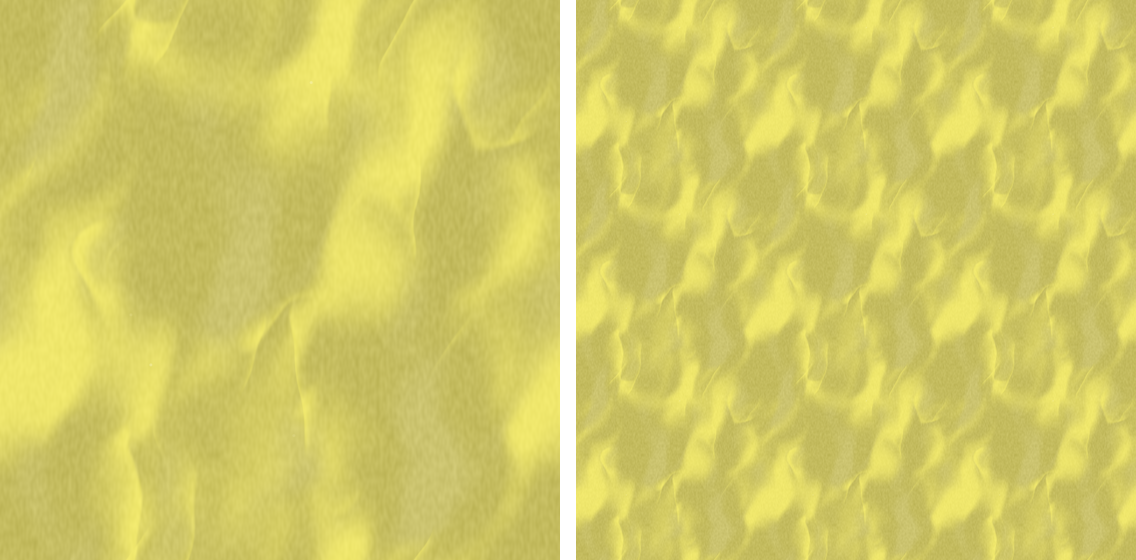
Left: one tile. Right: repeated 3 by 3.
This texture is drawn by a Shadertoy shader. Its source:

```glsl
// Softly crumpled yellow paper with diagonal folds and fine upright fibres, tiling.

const float TAU = 6.2831853;
const vec3 SHADE_COLOR = vec3(0.766, 0.734, 0.368);
const vec3 LIGHT_COLOR = vec3(0.940, 0.907, 0.425);
const vec3 PALE_COLOR  = vec3(0.820, 0.790, 0.480);
const vec3 SPECK_COLOR = vec3(0.970, 0.950, 0.700);

// Fold normals in whole numbers, so that leaning noise still tiles
const vec2 DIAGONAL = vec2(1.0, -1.0);
const vec2 STEEP    = vec2(2.0, -1.0);
const vec2 MIDWAY   = vec2(3.0, -2.0);

float hash(vec2 p) {
    return fract(sin(dot(p, vec2(127.1, 311.7))) * 43758.5453);
}

// Whole cell number within the period, safe against rounding
vec2 wrapCell(vec2 cell, vec2 period) {
    return floor(mod(cell + 0.5, period));
}

// Slope contribution of one lattice corner
float corner(vec2 cell, vec2 offset, vec2 period, float seed) {
    float angle = TAU * hash(wrapCell(cell, period) + seed);
    return dot(vec2(cos(angle), sin(angle)), offset);
}

// Gradient noise around zero that repeats once per unit of p;
// the seed also shifts the lattice away from the canvas edges
float wrapNoise(vec2 p, vec2 period, float seed) {
    vec2 q = p * period + fract(seed);
    vec2 cell = floor(q);
    vec2 f = q - cell;
    vec2 w = f * f * f * (f * (f * 6.0 - 15.0) + 10.0);
    vec2 e = vec2(1.0, 0.0);
    float low  = mix(corner(cell, f, period, seed),
                     corner(cell + e.xy, f - e.xy, period, seed), w.x);
    float high = mix(corner(cell + e.yx, f - e.yx, period, seed),
                     corner(cell + e.xx, f - e.xx, period, seed), w.x);
    return mix(low, high, w.y);
}

// Coordinates across and along the folds
vec2 lean(vec2 p, vec2 normal) {
    return vec2(dot(p, normal), p.x + p.y);
}

vec2 warp(vec2 p, float period, float amount, float seed) {
    return p + amount * vec2(wrapNoise(p, vec2(period), seed),
                             wrapNoise(p, vec2(period), seed + 7.3));
}

// Bright crease: crisp on one side, fading away on the other
float crease(float n, float edge, float fade) {
    return smoothstep(-edge, edge, n) * exp(-max(n, 0.0) / fade);
}

// Folds of several sizes, pushed sideways so some flanks steepen
float folds(vec2 p) {
    float push = wrapNoise(lean(p, STEEP), vec2(3.0, 3.0), 3.4);
    vec2 q = p + vec2(0.06, -0.04) * push;
    float broad = wrapNoise(lean(q, MIDWAY), vec2(1.0, 2.0), 19.6);
    float diagonal = wrapNoise(lean(q, DIAGONAL), vec2(4.0, 2.0), 11.7);
    float steep = wrapNoise(lean(q, STEEP), vec2(3.0, 2.0), 23.4);
    float narrow = wrapNoise(lean(q, MIDWAY), vec2(3.0, 4.0), 37.3);
    float dents = wrapNoise(lean(q, STEEP), vec2(7.0, 7.0), 31.3);
    return 0.32 * broad + 0.42 * diagonal + 0.46 * steep + 0.26 * narrow + 0.13 * dents;
}

// Creases that only show in a few places
float creases(vec2 p) {
    float wide = wrapNoise(lean(p, STEEP), vec2(2.0, 2.0), 41.3);
    float thin = wrapNoise(lean(p, MIDWAY), vec2(2.0, 2.0), 53.6);
    float wideGate = smoothstep(0.02, 0.30, wrapNoise(p, vec2(4.0), 61.4));
    float thinGate = smoothstep(0.02, 0.30, wrapNoise(p, vec2(5.0), 67.7));
    return 0.32 * wideGate * crease(wide, 0.030, 0.11)
         + 0.24 * thinGate * crease(thin, 0.025, 0.07);
}

float fibres(vec2 p) {
    return 0.75 * wrapNoise(p, vec2(160.0, 64.0), 5.5)
         + 0.50 * wrapNoise(p, vec2(80.0, 32.0), 17.5);
}

float specks(vec2 p, float count) {
    vec2 cell = floor(p * count);
    vec2 id = wrapCell(cell, vec2(count));
    vec2 center = 0.3 + 0.4 * vec2(hash(id + 2.3), hash(id + 9.1));
    float d = length(p * count - cell - center) / count;
    return step(0.975, hash(id + 4.7)) * (1.0 - smoothstep(0.001, 0.004, d));
}

void mainImage(out vec4 fragColor, in vec2 fragCoord) {
    vec2 uv = fragCoord / iResolution.xy;
    vec2 p = warp(warp(uv, 4.0, 0.08, 71.3), 11.0, 0.018, 83.6);

    // Light on the folds
    float height = 0.45 + folds(p) + creases(p);
    float light = smoothstep(0.29, 0.85, height);
    vec3 color = mix(SHADE_COLOR, LIGHT_COLOR, light);

    // Worn, greyer patches in the shaded parts
    float worn = smoothstep(0.0, 0.35, wrapNoise(lean(p, STEEP), vec2(3.0, 3.0), 97.4));
    color = mix(color, PALE_COLOR, 0.6 * worn * (1.0 - light));

    // Paper surface
    color += vec3(0.054, 0.054, 0.064) * fibres(uv) * mix(1.0, 0.55, light);
    color = mix(color, SPECK_COLOR, 0.6 * light * specks(uv, 24.0));

    fragColor = vec4(color, 1.0);
}
```
